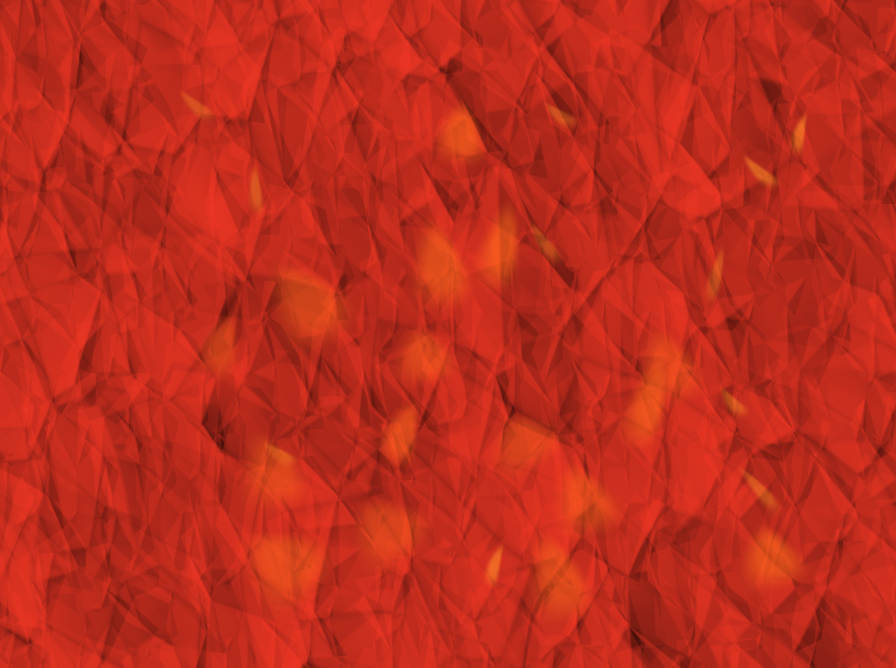
This texture is drawn by a WebGL 1 fragment shader. Its source:

```glsl
precision highp float;

uniform vec2 u_resolution;

vec2 hash2(vec2 p) {
  vec3 q = fract(p.xyx * vec3(0.1031, 0.1030, 0.0973));
  q += dot(q, q.yzx + 33.33);
  return fract((q.xx + q.yz) * q.zy);
}

mat2 rotation(float angle) {
  float c = cos(angle), s = sin(angle);
  return mat2(c, s, -s, c);
}

float valueNoise(vec2 p) {
  vec2 i = floor(p), f = fract(p);
  f = f * f * (3.0 - 2.0 * f);
  float low = mix(hash2(i).x, hash2(i + vec2(1.0, 0.0)).x, f.x);
  float high = mix(hash2(i + vec2(0.0, 1.0)).x, hash2(i + 1.0).x, f.x);
  return mix(low, high, f.y);
}

// Tilted planes of one Voronoi layer, with tapering folds along their borders
float facets(vec2 p, float creaseDepth) {
  vec2 cell = floor(p), f = fract(p);
  vec2 nearOffset = vec2(0.0), nextOffset = vec2(0.0);
  vec2 nearId = vec2(0.0), nextId = vec2(0.0);
  float nearDist = 9.0, nextDist = 9.0;
  for (int y = -1; y <= 1; y++) {
    for (int x = -1; x <= 1; x++) {
      vec2 g = vec2(float(x), float(y));
      vec2 offset = g + 0.05 + 0.9 * hash2(cell + g) - f;
      float d = dot(offset, offset);
      if (d < nearDist) {
        nextDist = nearDist; nextOffset = nearOffset; nextId = nearId;
        nearDist = d; nearOffset = offset; nearId = cell + g;
      } else if (d < nextDist) {
        nextDist = d; nextOffset = offset; nextId = cell + g;
      }
    }
  }
  vec2 normal = normalize(nextOffset - nearOffset);
  vec2 middle = 0.5 * (nearOffset + nextOffset);
  float edge = dot(middle, normal);
  float along = dot(middle, vec2(-normal.y, normal.x));

  vec2 nearTilt = hash2(nearId + 17.3) - 0.5;
  vec2 nextTilt = hash2(nextId + 17.3) - 0.5;
  float nearTone = nearTilt.x + dot(nearOffset, nearTilt.yx) * 0.9;
  float nextTone = nextTilt.x + dot(nextOffset, nextTilt.yx) * 0.9;
  float tone = mix(nextTone, nearTone, 0.5 + 0.5 * smoothstep(0.0, 0.025, edge));

  float foldWidth = max(0.0, 0.1 + 0.4 * along * sign(nearTilt.y));
  float fold = smoothstep(foldWidth + 0.012, foldWidth - 0.012, edge);
  fold *= smoothstep(0.0, 0.02, edge);
  tone += fold * dot(normal, vec2(0.75, -0.55));

  float creased = smoothstep(0.0, 0.35, nearTilt.x + nextTilt.x + 0.1);
  return tone - creaseDepth * creased * exp(-edge * 36.0);
}

float paperTone(vec2 p) {
  vec2 warp = vec2(valueNoise(p * 7.0), valueNoise(p * 7.0 + 41.0)) - 0.5;
  vec2 q = p + 0.03 * warp;
  float tone = 0.085 * facets(rotation(-0.55) * q * vec2(6.5, 4.0) + 3.0, 1.5);
  tone += 0.115 * facets(rotation(0.12) * q * vec2(10.5, 5.0) + 23.0, 1.0);
  tone += 0.12 * facets(rotation(-0.7) * q * vec2(15.0, 7.5) + 57.0, 0.5);
  tone += 0.085 * facets(rotation(-0.12) * q * vec2(22.0, 10.0) + 91.0, 0.2);
  tone += 0.04 * (valueNoise(p * 16.0) - 0.5) + 0.02 * (valueNoise(p * 60.0) - 0.5);
  return tone - 1.2 * tone * tone + 0.02;
}

// Soft patches and thin curved slivers of orange light
vec3 addGlows(vec3 color, vec2 p, float aspect, float tone) {
  for (int i = 0; i < 27; i++) {
    float n = float(i);
    vec2 rnd = hash2(vec2(n, 7.0)), form = hash2(vec2(n, 31.0));
    vec2 spread = fract(n * vec2(0.7549, 0.5698) + 0.37);
    vec2 center = mix(vec2(0.18, 0.1), vec2(0.86, 0.85), spread) + 0.12 * (rnd.yx - 0.5);
    vec2 q = (p - center * vec2(aspect, 1.0)) * rotation(mix(-0.35, 1.0, form.x));
    float sliver = step(0.65, rnd.x);
    q.x += mix(3.0, 8.0, sliver) * (form.y - 0.5) * q.y * q.y;
    vec2 size = mix(vec2(0.028, 0.045) + 0.035 * form, vec2(0.011, 0.03 + 0.03 * form.y), sliver);
    q.x *= 1.0 + 0.5 * clamp(q.y / size.y, -1.0, 1.0);
    float softness = mix(0.85, 0.45, smoothstep(-0.5, 0.5, q.x / size.x));
    float glow = 1.0 - smoothstep(1.0 - softness, 1.1, length(q / size));
    vec3 light = mix(vec3(0.91, 0.33, 0.11), vec3(0.91, 0.42, 0.14), sliver);
    color = mix(color, light * (1.0 + 0.5 * tone), glow * mix(0.5, 0.9, rnd.y));
  }
  return color;
}

void main() {
  vec2 p = gl_FragCoord.xy / u_resolution.y;
  float aspect = u_resolution.x / u_resolution.y;

  // Four samples smooth the facet borders
  float tone = 0.0;
  for (int i = 0; i < 4; i++) {
    vec2 corner = vec2(mod(float(i), 2.0), floor(float(i) / 2.0)) - 0.5;
    tone += 0.25 * paperTone(p + 0.5 * corner / u_resolution.y);
  }

  vec3 color = vec3(0.745, 0.168, 0.112) * (1.0 + tone);
  gl_FragColor = vec4(addGlows(color, p, aspect, tone), 1.0);
}
```
